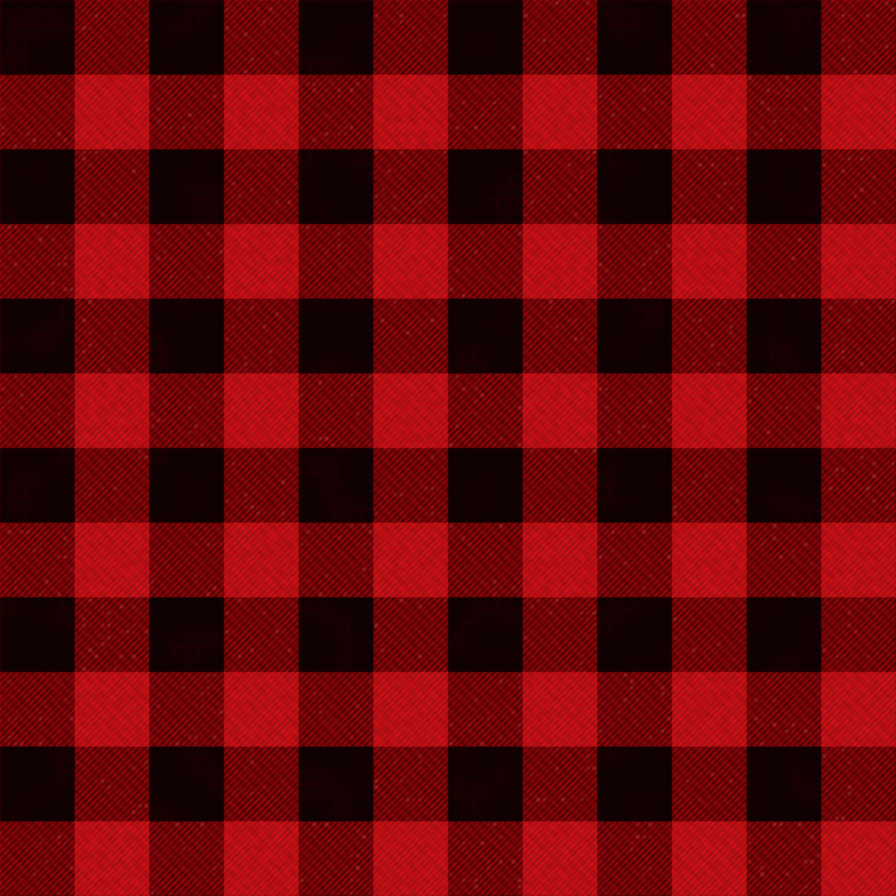
A three.js fragment shader for this pattern:

```glsl
// Red and black buffalo check woven in a fine diagonal twill.
varying vec2 vUv;

const float REPEATS = 6.0;          // check repeats across and down
const float TWILL = 144.0;          // twill ribs across the canvas
const float EDGE = 0.0012;          // softness of band edges
const float RIB_MID = 0.30;         // rib contrast where the yarns mix
const float RIB_RED = 0.13;         // rib contrast on solid red
const float SPECK_RATE = 0.10;      // share of threads that catch light
const vec3 BLACK = vec3(0.062, 0.004, 0.006);
const vec3 MIXED = vec3(0.435, 0.014, 0.026);
const vec3 RED = vec3(0.715, 0.052, 0.074);
const vec3 SPECK = vec3(0.66, 0.20, 0.18);
const vec3 STRAY = vec3(0.13, 0.0, 0.008);
const float TAU = 6.28319;

float hash(vec2 p) {
  vec3 q = fract(vec3(p.xyx) * 0.1031);
  q += dot(q, q.yzx + 33.33);
  return fract((q.x + q.y) * q.z);
}

vec2 gradient(vec2 cell) {
  float angle = TAU * hash(cell);
  return vec2(cos(angle), sin(angle));
}

float gradientNoise(vec2 p) {
  vec2 i = floor(p), f = fract(p);
  vec2 u = f * f * f * (f * (f * 6.0 - 15.0) + 10.0);
  vec2 e = vec2(1.0, 0.0);
  float low = mix(dot(gradient(i), f), dot(gradient(i + e), f - e), u.x);
  float high = mix(dot(gradient(i + e.yx), f - e.yx),
                   dot(gradient(i + e.xx), f - e.xx), u.x);
  return mix(low, high, u.y);
}

// 1 in the first half of each repeat, 0 in the second
float band(float t) {
  float f = fract(t * REPEATS);
  float toEdge = 0.25 - abs(f - 0.25);
  toEdge = f > 0.75 ? f - 1.0 : toEdge;
  toEdge = max(toEdge, f - 1.0);
  float soft = EDGE * REPEATS;
  return smoothstep(-soft, soft, toEdge);
}

void main() {
  // Black warp columns start at the left, black weft rows at the top
  float warp = band(vUv.x);
  float weft = band(1.0 - vUv.y);
  float blackness = warp * weft;
  float redness = (1.0 - warp) * (1.0 - weft);
  float mixedness = 1.0 - blackness - redness;
  vec3 color = BLACK * blackness + MIXED * mixedness + RED * redness;

  // Rising twill ribs, broken by the crossing threads and uneven tension
  vec2 thread = vUv * TWILL;
  float tension = gradientNoise(vUv * 34.0);
  float rib = cos(TAU * (thread.x - thread.y));
  float crossing = cos(TAU * 0.5 * (thread.x + thread.y));
  float weave = rib * (0.8 + 0.6 * tension) + 0.3 * crossing;
  float contrast = RIB_MID * mixedness + RIB_RED * redness;
  color *= 1.0 + contrast * weave;
  color += vec3(0.0, 0.025, 0.025) * redness * max(-weave, 0.0);

  // Fine yarn unevenness
  color *= 1.0 + 0.10 * gradientNoise(thread * 0.7);

  // Pale specks on scattered threads of the mixed squares
  vec2 cell = floor(thread);
  vec2 local = fract(thread) - 0.5;
  float chance = hash(cell + 7.0);
  float lit = step(1.0 - SPECK_RATE, chance) * hash(cell + 61.0);
  float spot = 1.0 - smoothstep(0.12, 0.5, length(local));
  color = mix(color, SPECK, 0.55 * lit * spot * mixedness);

  // Faint red threads showing through the black squares
  vec2 line = 0.5 + 0.5 * cos(TAU * thread * 0.5);
  float showing = smoothstep(-0.1, 0.4, gradientNoise(vUv * 20.0 + 11.0));
  float stray = max(line.x, line.y) * showing;
  color = mix(color, STRAY, 0.6 * stray * blackness);

  gl_FragColor = vec4(color, 1.0);
}
```
